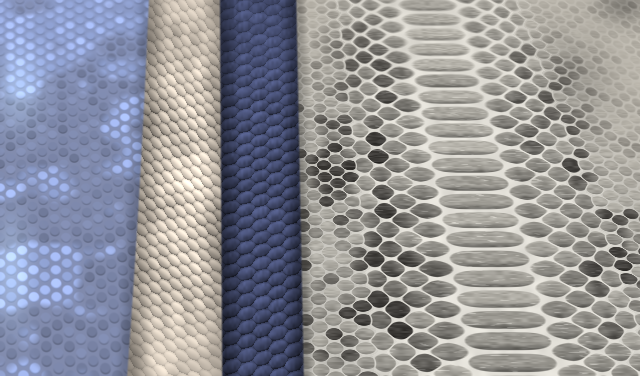
Write a Shadertoy shader that draws this texture.

```glsl
#define ROW_NEAR .059
#define ROW_GROWTH .021
#define COLUMNS 23
#define CREAM vec3(.9, .89, .86)
#define WARM_GREY vec3(.66, .65, .62)
#define UMBER vec3(.2, .19, .18)
#define SKY vec3(.64, .72, .94)
#define SLATE vec3(.43, .46, .57)
#define SAND vec3(.75, .71, .66)
#define NAVY vec3(.25, .28, .41)

float hash(vec2 p) {
    vec3 h = fract(p.xyx * .1031);
    h += dot(h, h.yzx + 33.33);
    return fract((h.x + h.y) * h.z);
}

float noise(vec2 p) {
    vec2 i = floor(p), f = fract(p);
    f = f * f * (3. - 2. * f);
    return mix(mix(hash(i), hash(i + vec2(1, 0)), f.x),
               mix(hash(i + vec2(0, 1)), hash(i + 1.), f.x), f.y);
}

float fbm(vec2 p) {
    return .6 * noise(p) + .4 * noise(p * 2.3 + 7.);
}

float spot(vec2 p, float x, float y, float w, float h) {
    vec2 q = (p - vec2(x, y)) / vec2(w, h);
    return exp(-dot(q, q));
}

// Offset from the nearest centre of a staggered lattice, and its id
vec2 staggered(vec2 g, out vec2 id) {
    vec2 a = fract(g) - .5, b = fract(g + .5) - .5, metric = vec2(1.7, 1);
    vec2 local = length(a * metric) < length(b * metric) ? a : b;
    id = floor((g - local) * 2. + .5);
    return local;
}

// Wide belly plates flanked by columns of shrinking scales
vec3 paleHide(vec2 p) {
    float pitch = ROW_NEAR - ROW_GROWTH * p.y;
    float row = log(pitch) / ROW_GROWTH + .37;
    float spine = 1.371 - .215 * p.y - .022 * p.y * p.y;
    float across = (p.x - spine) * .0493 / pitch;
    float best = 9., second = 9., column = 0.;
    vec2 local = vec2(0), id = vec2(0);
    for (int k = 0; k < COLUMNS; k++) {
        float n = float(k) - 1., fall = exp(-n / 3.);
        float centre = k == 0 ? 0. : .238 + .029 * n - .1 * fall;
        float halfWidth = k == 0 ? .1 : .0165 + .027 * fall;
        float r = row * (k < 5 ? 1. : 1.5) + .5 * mod(float(k), 2.);
        float cell = floor(r + .5);
        vec2 q = vec2((abs(across) - centre) / halfWidth, (r - cell) / .43);
        float bend = k == 0 ? 4. : mix(2., 1.45, fall);
        float d = pow(abs(q.x), bend) + q.y * q.y;
        second = min(second, max(d, best));
        if (d < best) {
            best = d;
            local = q;
            column = float(k);
            id = vec2(column * sign(across) + 40., cell + 300.);
        }
    }
    float blur = smoothstep(.55, 1.1, p.y + .25 * smoothstep(1.4, 1.7, p.x));
    float fine = smoothstep(2., 7., column);
    float mask = smoothstep(0., .45 + .6 * blur, second - best)
               * (1. - smoothstep(.8 - .5 * blur, 1.1 + .2 * blur, best));

    // Dark blotches along the flanks
    float blotch = spot(p, .9, .55, .06, .13) + spot(p, 1.03, .35, .07, .16)
                 + spot(p, .96, .1, .12, .07) + spot(p, .98, .85, .09, .14)
                 + spot(p, 1.48, .77, .12, .12) + spot(p, 1.6, .37, .11, .1)
                 + spot(p, 1.66, .99, .07, .05);
    float pick = .6 * hash(id) + .45 * fbm(p * 9.) + .35 * blotch;
    float dark = smoothstep(.55, 1., pick) * smoothstep(0., 2., column);
    vec3 scale = WARM_GREY * (.9 + .2 * hash(id + 9.));
    scale = mix(scale, UMBER, dark * mix(.85, .5, blur));
    scale *= 1. - .16 * min(column, 1.) * (1. - fine) * (1. - best);
    scale *= 1. - .32 * smoothstep(.2, .9, local.y) * (1. - .6 * fine);
    float scratch = smoothstep(.8, .95, noise(vec2(p.x * 35. + p.y * 90., p.y * 350.)));
    scale += .13 * noise(vec2(across * 60., row * 14.)) - .065;
    scale += .12 * scratch * (1. - fine) * (1. - blur);

    vec3 ground = CREAM * (.93 + .12 * fbm(p * 25.)) * (1. - .12 * fine);
    vec3 haze = vec3(.69, .67, .63) * (1.08 - .4 * blotch * fine);
    return mix(mix(ground, scale, mask), haze, blur * (.2 + .5 * fine));
}

// Small round scales with shining and dull patches
vec3 blueHide(vec2 p) {
    vec2 id, q = staggered(p * (vec2(16, 25) + vec2(3, 6) * p.y), id) * vec2(1.65, 1);
    float blur = smoothstep(.6, 1., p.y), r = length(q);
    float mask = 1. - smoothstep(.3 - .12 * blur, .46 + .1 * blur, r);
    float shine = spot(p, .05, .76, .06, .1) + spot(p, .03, .28, .05, .14);
    float dull = smoothstep(.42, .62, fbm(p * vec2(6, 8) + 3.) - .2 * shine
               + .25 * spot(p, .26, .75, .12, .07) + .15 * spot(p, .2, .22, .15, .06));
    vec3 scale = mix(SKY, SLATE, dull * .75) * (.88 + .22 * hash(id + 50.));
    vec3 ground = mix(SLATE * 1.15, SKY * .88, .35 + .4 * blur - .25 * dull);
    scale *= 1. - .25 * smoothstep(.2, .4, r) * smoothstep(-.1, .4, -q.y);
    return mix(ground, scale, mask) + .14 * shine * vec3(.8, 1, 1);
}

// Rolled hides: u runs from 0 to 1 across the cylinder
vec3 sandRoll(vec2 p, float u) {
    vec2 id, q = staggered(vec2(u * 4.2 + p.y * 2., p.y * 33. + u * 3.), id);
    float focus = smoothstep(0., .3, p.y) * (1. - smoothstep(.65, 1., p.y));
    float ridge = smoothstep(-.45, .35, q.y + .7 * q.x) - .5;
    float gap = smoothstep(.28, .5, length(q * vec2(1.3, .9)));
    float tone = .77 + (.35 * ridge - .28 * gap) * (.4 + .6 * focus);
    tone += .35 * fbm(p * vec2(14, 9)) - .1 + .1 * hash(id + 80.);
    tone += .22 * spot(p, .5, .52, .07, .05);
    tone *= .72 + .36 * smoothstep(0., .3, u) - .3 * smoothstep(.72, 1., u);
    return SAND * (tone + .12);
}

vec3 navyRoll(vec2 p, float u) {
    vec2 id, q = staggered(vec2(u * 2.6 + .2, p.y * (26. + 5. * p.y) - u * 1.5), id);
    float lit = smoothstep(-.45, .4, q.y - .5 * q.x) - .5;
    float seam = smoothstep(.34, .5, length(q * vec2(1.4, .95)));
    float tone = .82 + (1. - .5 * smoothstep(.6, 1., p.y)) * (.45 * lit - .3 * seam);
    tone += .2 * noise(p * vec2(160, 90)) + .12 * hash(id + 70.);
    tone *= .55 + .5 * smoothstep(0., .3, u) - .4 * smoothstep(.75, 1., u);
    return NAVY * (tone + .1 * p.y);
}

void mainImage(out vec4 fragColor, in vec2 fragCoord) {
    vec2 p = fragCoord / iResolution.y;
    float aa = 1.5 / iResolution.y;
    float sandEdge = .338 + .074 * p.y - .016 * p.y * p.y;
    float navyEdge = .591 - .006 * p.y;
    float paleEdge = .808 - .02 * p.y;
    // Layers from left to right, with contact shadows
    vec3 col = blueHide(p) * (1. - .2 * smoothstep(-.04, 0., p.x - sandEdge));
    vec3 sand = sandRoll(p, (p.x - sandEdge) / (navyEdge - sandEdge));
    vec3 navy = navyRoll(p, (p.x - navyEdge) / (paleEdge - navyEdge));
    vec3 pale = paleHide(p) * (.75 + .25 * smoothstep(0., .035, p.x - paleEdge));
    col = mix(col, sand, smoothstep(-aa, aa, p.x - sandEdge));
    col = mix(col, navy, smoothstep(-aa, aa, p.x - navyEdge));
    col = mix(col, pale, smoothstep(-aa, aa, p.x - paleEdge));
    fragColor = vec4(clamp(col, 0., 1.), 1);
}
```
